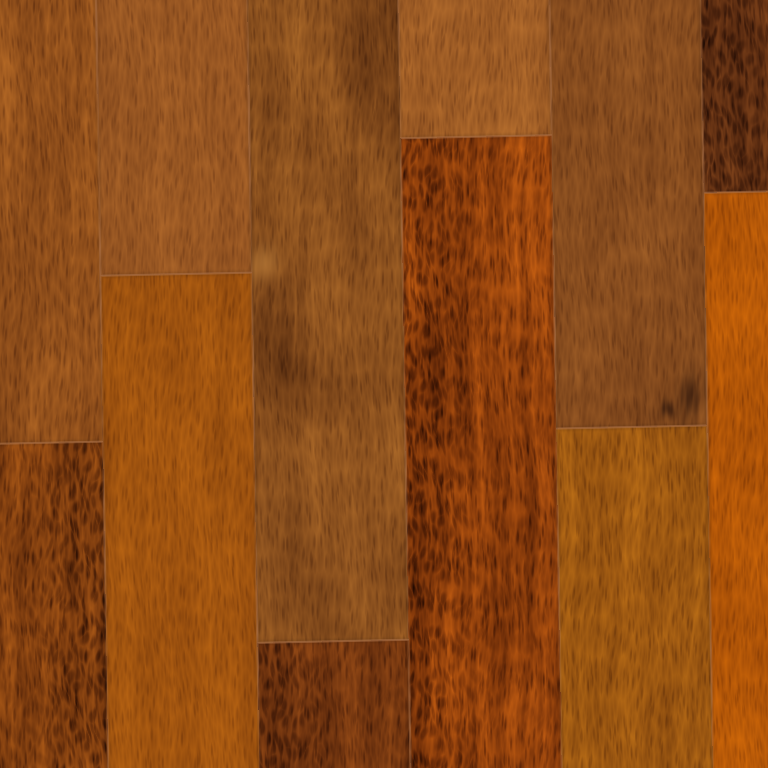
A three.js fragment shader for this texture:

```glsl
varying vec2 vUv;

vec2 hash2(vec2 p) {
  return fract(sin(vec2(dot(p, vec2(127.1, 311.7)), dot(p, vec2(269.5, 183.3)))) * 43758.5);
}

// Cellular noise: distance to the nearest scattered point
float cells(vec2 p) {
  vec2 cell = floor(p), local = fract(p);
  float nearest = 2.0;
  for (int j = -1; j <= 1; j++) {
    for (int i = -1; i <= 1; i++) {
      vec2 offset = vec2(float(i), float(j));
      vec2 d = offset + hash2(cell + offset) - local;
      nearest = min(nearest, dot(d, d));
    }
  }
  return sqrt(nearest);
}

// Height of the butt joint in each column
float jointHeight(float column) {
  return column < 0.5 ? 0.423 : column < 1.5 ? 0.643 : column < 2.5 ? 0.165
       : column < 3.5 ? 0.822 : column < 4.5 ? 0.444 : 0.751;
}

// Wood colour, with grain contrast in alpha
vec4 upperBoard(float column) {
  return column < 0.5 ? vec4(0.58, 0.32, 0.11, 0.55)
       : column < 1.5 ? vec4(0.61, 0.35, 0.14, 0.25)
       : column < 2.5 ? vec4(0.55, 0.32, 0.12, 0.45)
       : column < 3.5 ? vec4(0.63, 0.37, 0.15, 0.30)
       : column < 4.5 ? vec4(0.53, 0.30, 0.12, 0.35)
       : vec4(0.45, 0.23, 0.09, 0.90);
}

vec4 lowerBoard(float column) {
  return column < 0.5 ? vec4(0.56, 0.28, 0.07, 0.90)
       : column < 1.5 ? vec4(0.63, 0.33, 0.06, 0.30)
       : column < 2.5 ? vec4(0.50, 0.24, 0.07, 0.80)
       : column < 3.5 ? vec4(0.60, 0.27, 0.05, 1.00)
       : column < 4.5 ? vec4(0.62, 0.35, 0.07, 0.50)
       : vec4(0.72, 0.35, 0.03, 0.30);
}

// Soft elliptical stain
float stain(vec2 p, vec2 center, vec2 radius) {
  vec2 d = (p - center) / radius;
  return exp(-dot(d, d));
}

void main() {
  vec2 p = vUv;

  // Slightly leaning columns, each cut by one joint
  float across = (p.x + 0.016 * p.y - 0.141) / 0.1968 + 1.0;
  float column = floor(across), u = fract(across);
  float toJoint = p.y - jointHeight(column) - 0.004 * (u - 0.5);
  bool isUpper = toJoint > 0.0;
  vec4 board = isUpper ? upperBoard(column) : lowerBoard(column);
  float contrast = board.a;
  float id = column * 2.0 + (isUpper ? 1.0 : 0.0);

  // Grain runs along the board and wavers
  vec2 q = p + vec2(id * 3.71, id * 1.37);
  q.x += 0.005 * sin(q.y * 8.0 + id) + 0.002 * sin(q.y * 27.0 + p.x * 45.0);
  float streak = cells(q * vec2(32.0, 1.8)) - 0.45;
  float fiber = cells(q * vec2(95.0, 7.0)) - 0.45;
  float fine = cells(q * vec2(210.0, 38.0)) - 0.45;
  float pores = cells(q * vec2(150.0, 24.0) + 17.0);
  float tone = 1.0 + contrast * (0.32 * streak + 0.30 * fiber)
             + (0.12 + 0.12 * contrast) * fine;
  tone -= (0.06 + 0.14 * contrast) * (1.0 - smoothstep(0.08, 0.32, pores));

  // Curly dark figure toward one side of the strongly grained boards
  float side = column < 0.5 ? u : 1.0 - u;
  float figured = step(0.75, contrast) * (0.3 + 0.7 * smoothstep(0.35, 0.95, side));
  vec2 curl = q + vec2(0.003 * sin(q.y * 85.0 + 3.0 * sin(q.x * 60.0)), 0.25 * q.x);
  float ripple = cells(curl * vec2(125.0, 42.0));
  tone -= figured * (0.08 + 0.28 * (1.0 - smoothstep(0.15, 0.55, ripple)));

  // Cloudy shade
  float cloud = sin(p.x * 23.0 + 2.0 * sin(p.y * 9.0 + id))
              * sin(p.y * 14.0 + 2.0 * sin(p.x * 17.0 + id));
  bool isCloudy = isUpper && column == 2.0;
  tone += cloud * (isCloudy ? 0.10 : 0.035);
  if (isCloudy) {
    tone -= 0.22 * stain(p, vec2(0.49, 0.96), vec2(0.05, 0.10));
    tone -= 0.20 * stain(p, vec2(0.37 + 0.02 * sin(p.y * 30.0), 0.56), vec2(0.04, 0.09));
  }
  vec3 color = board.rgb * pow(vec3(max(tone, 0.15)), vec3(0.95, 1.2, 1.35));

  // Pale knot and dark mineral marks
  if (isCloudy) {
    float knot = stain(p + 0.008 * fiber, vec2(0.344, 0.658), vec2(0.018, 0.022));
    color = mix(color, vec3(0.72, 0.48, 0.22), 0.65 * knot);
  }
  if (isUpper && column == 4.0) {
    vec2 ragged = p + vec2(0.025 * fiber, 0.03 * streak);
    float mark = stain(ragged, vec2(0.894, 0.490), vec2(0.013, 0.028))
               + stain(ragged, vec2(0.868, 0.460), vec2(0.012, 0.010));
    color = mix(color, vec3(0.20, 0.10, 0.05), 0.75 * min(mark, 1.0));
  }

  // Thin worn seams
  float toSeam = min(u, 1.0 - u) * 0.1968;
  float wear = 0.40 + 0.18 * sin(p.y * 19.0 + floor(across + 0.5) * 2.3) + 0.3 * fine;
  float seam = wear * (1.0 - smoothstep(0.0005, 0.0024, toSeam));
  float butt = 0.65 * (1.0 - smoothstep(0.0005, 0.0022, abs(toJoint)));
  color *= 1.0 - 0.10 * (1.0 - smoothstep(0.0, 0.006, min(toSeam, abs(toJoint))));
  color = mix(color, vec3(0.66, 0.43, 0.27), clamp(max(seam, butt), 0.0, 1.0));

  gl_FragColor = vec4(color, 1.0);
}
```
